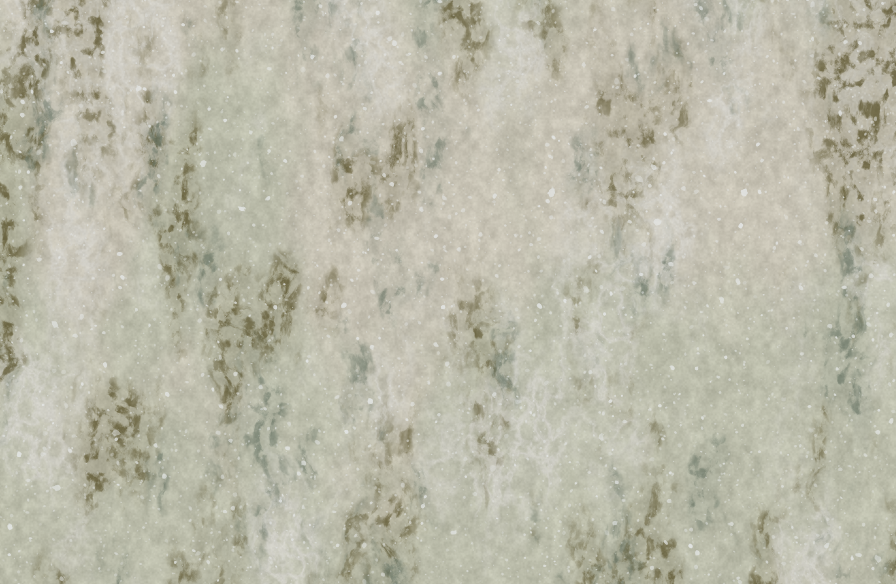
This texture is drawn by a WebGL 2 fragment shader. Its source:

```glsl
#version 300 es
precision highp float;
// Weathered pale stone: sage and blush mottling, fine vertical stains, white flecks.
uniform vec2 u_resolution;
out vec4 fragColor;

#define SAGE vec3(0.733, 0.739, 0.667)
#define BLUSH vec3(0.778, 0.760, 0.703)
#define CHALK vec3(0.835, 0.830, 0.805)
#define OLIVE vec3(0.37, 0.34, 0.19)
#define SLATE vec3(0.40, 0.45, 0.39)
#define FLECK vec3(0.90, 0.91, 0.91)
#define OLIVE_AMOUNT 0.80
#define SLATE_AMOUNT 0.70
#define EDGE_WIDTH 0.15
#define MOTTLE 0.13
#define GRAIN 0.06

vec2 hash2(vec2 p) {
    vec3 q = fract(p.xyx * vec3(0.1031, 0.1030, 0.0973));
    q += dot(q, q.yzx + 33.33);
    return fract((q.xx + q.yz) * q.zy);
}

float noise(vec2 p) {
    vec2 i = floor(p), f = fract(p);
    f = f * f * f * (f * (f * 6.0 - 15.0) + 10.0);
    float low = mix(hash2(i).x, hash2(i + vec2(1, 0)).x, f.x);
    float high = mix(hash2(i + vec2(0, 1)).x, hash2(i + vec2(1, 1)).x, f.x);
    return mix(low, high, f.y);
}

float fbm(vec2 p) {
    float sum = 0.0, amp = 0.516;
    for (int i = 0; i < 5; i++) {
        sum += amp * noise(p);
        p = mat2(0.8, 0.6, -0.6, 0.8) * p * 2.03 + 17.3;
        amp *= 0.5;
    }
    return sum;
}

// Scattered irregular chips: one candidate per grid cell.
float flecks(vec2 p, float cells, float share, float minR, float maxR, float px) {
    vec2 home = floor(p * cells);
    float cover = 0.0;
    for (int y = -1; y <= 1; y++)
    for (int x = -1; x <= 1; x++) {
        vec2 cell = home + vec2(x, y);
        vec2 kind = hash2(cell + 71.7);
        if (kind.x > share) continue;
        vec2 d = p - (cell + hash2(cell + 13.1)) / cells;
        float angle = kind.y * 6.2832;
        d = mat2(cos(angle), sin(angle), -sin(angle), cos(angle)) * d;
        d.x *= 0.65 + 0.35 * kind.y;
        float size = hash2(cell + 131.9).x;
        float r = mix(minR, maxR, size * size);
        float dist = length(d) * (0.75 + 0.5 * noise(p * 260.0));
        float chip = 1.0 - smoothstep(r - 0.6 * px, r + 0.6 * px, dist);
        cover = max(cover, chip * mix(0.35, 1.0, hash2(cell + 211.3).y));
    }
    return cover;
}

void main() {
    float px = 1.0 / u_resolution.y;
    vec2 p = gl_FragCoord.xy * px;
    float width = u_resolution.x * px;

    // Small warp breaks up straight streaks
    vec2 warp = vec2(fbm(p * 14.0 + 3.7), fbm(p * 14.0 + 41.2)) - 0.5;
    vec2 q = p + 0.035 * warp;

    // Broad stone tones and close mottling
    float warmth = fbm(q * vec2(4.0, 2.2) + 8.4) + 0.14 * (p.y - 0.5);
    vec3 color = mix(SAGE, BLUSH, smoothstep(0.38, 0.70, warmth));
    color += 0.05 * (fbm(q * vec2(16.0, 8.0) + 29.0) - 0.5);
    color += MOTTLE * (fbm(p * vec2(64.0, 52.0) + 73.0) - 0.5);

    // Chalky clouds with a lacy texture
    float cloud = smoothstep(0.48, 0.74, fbm(q * vec2(8.0, 3.2) + 53.0));
    float lace = 1.0 - abs(2.0 * fbm(q * vec2(40.0, 30.0) + 5.0) - 1.0) * 3.0;
    color = mix(color, CHALK, cloud * (0.20 + 0.65 * clamp(lace, 0.0, 1.0)));

    // Stains: narrow tall patches broken into fine crumbs, heavier at the sides
    float leftSide = (1.0 - smoothstep(0.0, EDGE_WIDTH, p.x)) * mix(0.45, 1.0, p.y);
    float rightSide = (1.0 - smoothstep(0.0, EDGE_WIDTH, width - p.x)) * mix(1.0, 0.45, p.y);
    float side = leftSide + rightSide;
    float crumbs = smoothstep(0.45, 0.76, fbm(p * vec2(78.0, 54.0) + 91.0 + 2.0 * warp));
    float patches = fbm(q * vec2(13.0, 4.2) + 67.0) + 0.17 * side;
    float olive = smoothstep(0.53, 0.80, patches) * (0.20 + 0.80 * crumbs);
    color = mix(color, OLIVE, OLIVE_AMOUNT * olive);

    float slatePatches = fbm(q * vec2(15.0, 5.5) + 119.0);
    float slateCrumbs = smoothstep(0.45, 0.76, fbm(p * vec2(70.0, 50.0) + 147.0 + 2.0 * warp));
    float slate = smoothstep(0.57, 0.80, slatePatches) * (0.20 + 0.80 * slateCrumbs);
    color = mix(color, SLATE, SLATE_AMOUNT * slate);

    // Fine grain
    float grain = 0.6 * noise(p * 310.0) + 0.4 * noise(p * 140.0 + 9.0) - 0.5;
    color += GRAIN * grain;

    // White flecks in three sizes
    float chips = flecks(p, 80.0, 0.36, 0.0008, 0.0022, px) * 0.65;
    chips = max(chips, flecks(p + 5.3, 42.0, 0.32, 0.0014, 0.0038, px) * 0.9);
    chips = max(chips, flecks(p + 11.9, 16.0, 0.16, 0.0028, 0.0058, px));
    color = mix(color, FLECK, 0.9 * chips);

    fragColor = vec4(clamp(color, 0.0, 1.0), 1.0);
}
```
